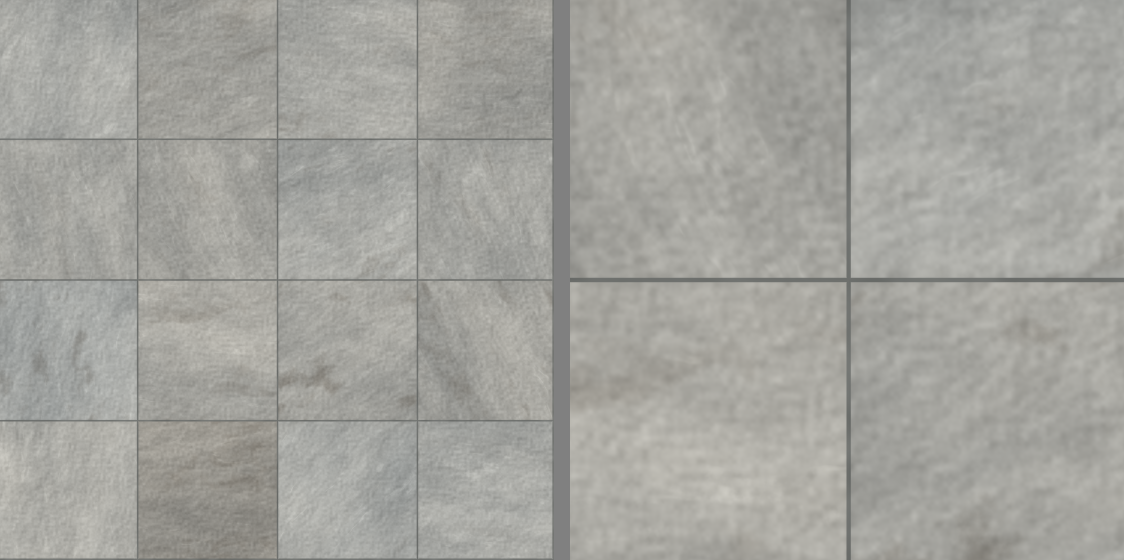
Left: the whole. Right: its middle third, enlarged.
This texture is drawn by a Shadertoy shader. Its source:

```glsl
// Four by four square stone tiles with thin dark joints.
// Each tile has its own grain direction, brightness, staining and warmth;
// stretched fractal noise makes the bedding, streaks and fine rough surface.

// Per-tile character, in rows from the top left.
const float GRAIN_ANGLE[16] = float[16](
    1.20, 0.25, -0.15, 0.05,  -1.30, -1.10, 0.50, -1.20,
    1.40, -0.10, 0.50, -1.05,  1.45, 0.10, 0.85, 0.00);
const float BRIGHTNESS[16] = float[16](
    0.000, 0.005, 0.005, -0.015,  0.000, -0.015, -0.005, 0.005,
    0.010, 0.000, 0.005, -0.010,  0.015, -0.050, 0.010, 0.015);
const float STAINING[16] = float[16](
    0.2, 0.5, 0.7, 0.5,  0.3, 0.5, 0.7, 0.5,
    0.9, 0.5, 1.0, 0.7,  0.1, 0.6, 0.3, 0.2);
const float WARMTH[16] = float[16](
    -0.4, 0.4, -0.1, 0.3,  0.0, 0.2, -0.4, 0.0,
    -0.8, 0.3, 0.2, 0.2,  0.1, 1.0, -0.5, -0.3);

const vec3 STONE = vec3(1.0, 1.0, 0.97);
const vec3 WARM_SHIFT = vec3(0.012, 0.0, -0.012);
const vec3 JOINT = vec3(0.41, 0.42, 0.41);
const vec2 PITCH = vec2(0.2525, 0.2513);
const vec2 CENTRE = vec2(0.501, 0.5);
const vec2 OUTER_JOINT = vec2(0.9985, 0.9987);
const float JOINT_HALF_WIDTH = 0.0013;

float hash(vec2 p) {
    vec3 q = fract(p.xyx * 0.1031);
    q += dot(q, q.yzx + 33.33);
    return fract((q.x + q.y) * q.z);
}

float noise(vec2 p) {
    vec2 i = floor(p), f = fract(p);
    f = f * f * (3.0 - 2.0 * f);
    return mix(mix(hash(i), hash(i + vec2(1, 0)), f.x),
               mix(hash(i + vec2(0, 1)), hash(i + vec2(1, 1)), f.x), f.y);
}

float fbm(vec2 p) {
    float sum = 0.0, weight = 0.5;
    for (int i = 0; i < 5; i++) {
        sum += weight * noise(p);
        p = mat2(1.6, 1.2, -1.2, 1.6) * p + 7.3;
        weight *= 0.5;
    }
    return sum / 0.96875;
}

// Fractal noise that keeps its stretch in every octave.
float streaks(vec2 p) {
    return 0.5 * noise(p) + 0.3 * noise(p * 2.1 + 5.7) + 0.2 * noise(p * 4.3 + 11.9);
}

mat2 rotation(float a) {
    float c = cos(a), s = sin(a);
    return mat2(c, -s, s, c);
}

// Rough embossed surface lit from the upper left.
float roughness(vec2 p) {
    vec2 lightStep = vec2(-0.45, 0.45);
    return noise(p + lightStep) - noise(p - lightStep);
}

vec3 stone(vec2 local, vec2 seed, float angle, float brightness, float stain, float warmth) {
    vec2 q = rotation(angle) * (local - 0.5);
    vec2 bent = q + 0.10 * (vec2(fbm(local * 3.0 + seed), fbm(local * 3.0 - seed + 90.0)) - 0.5);

    // Broad bedding with faint split-layer edges.
    float bedding = fbm(bent * vec2(1.3, 2.8) + seed);
    float layer = smoothstep(0.50, 0.53, bedding) - 0.5;
    float streak = streaks(bent * vec2(3.0, 13.0) + seed + 31.0);
    float fibre = noise(q * vec2(16.0, 55.0) + seed + 57.0);
    float mottle = fbm(local * 14.0 + seed + 73.0);

    float tone = 0.645 + brightness;
    tone += 0.14 * (bedding - 0.5) + 0.012 * layer;
    tone += 0.08 * (streak - 0.5) + 0.035 * (fibre - 0.5) + 0.07 * (mottle - 0.5);

    // Dark stains, broken up by the mottling, and pale mineral streaks.
    float patchy = 0.65 * streaks(bent * vec2(2.2, 7.0) + seed + 113.0) + 0.35 * mottle;
    float dark = stain * smoothstep(0.55, 0.76, patchy);
    float vein = fbm(bent * vec2(1.5, 6.0) + seed + 151.0);
    float pale = smoothstep(0.04, 0.0, abs(vein - 0.58)) * smoothstep(0.45, 0.65, mottle);
    tone += 0.035 * pale - 0.12 * dark;

    float tint = warmth + 1.2 * (bedding - 0.5) + 0.8 * dark;
    return tone * STONE + tint * WARM_SHIFT;
}

void mainImage(out vec4 fragColor, in vec2 fragCoord) {
    vec2 p = fragCoord / iResolution.xy;
    p.y = 1.0 - p.y;

    // Tile index and position within the tile.
    vec2 grid = (p - CENTRE) / PITCH + 2.0;
    vec2 cell = clamp(floor(grid), 0.0, 3.0);
    vec2 local = vec2(grid.x - cell.x, 1.0 - grid.y + cell.y);
    int id = int(cell.x + 4.0 * cell.y);
    vec2 seed = cell * vec2(17.3, 23.9) + 5.0;
    vec3 color = stone(local, seed, GRAIN_ANGLE[id], BRIGHTNESS[id], STAINING[id], WARMTH[id]);

    // Fine surface grain.
    color += 0.045 * roughness(vec2(p.x, 1.0 - p.y) * 210.0);
    color += 0.025 * (noise(p * 370.0) - 0.5);

    // Joints, with a slightly darkened tile edge.
    vec2 lineDistance = min(abs(fract(grid + 0.5) - 0.5) * PITCH, abs(p - OUTER_JOINT));
    float d = min(lineDistance.x, lineDistance.y);
    float blur = 0.75 / min(iResolution.x, iResolution.y);
    color *= 1.0 - 0.05 * exp(-d / 0.003);
    float joint = 1.0 - smoothstep(JOINT_HALF_WIDTH - blur, JOINT_HALF_WIDTH + blur, d);
    color = mix(color, JOINT + 0.06 * (noise(p * 60.0) - 0.5), joint * 0.9);

    fragColor = vec4(clamp(color, 0.0, 1.0), 1.0);
}
```
